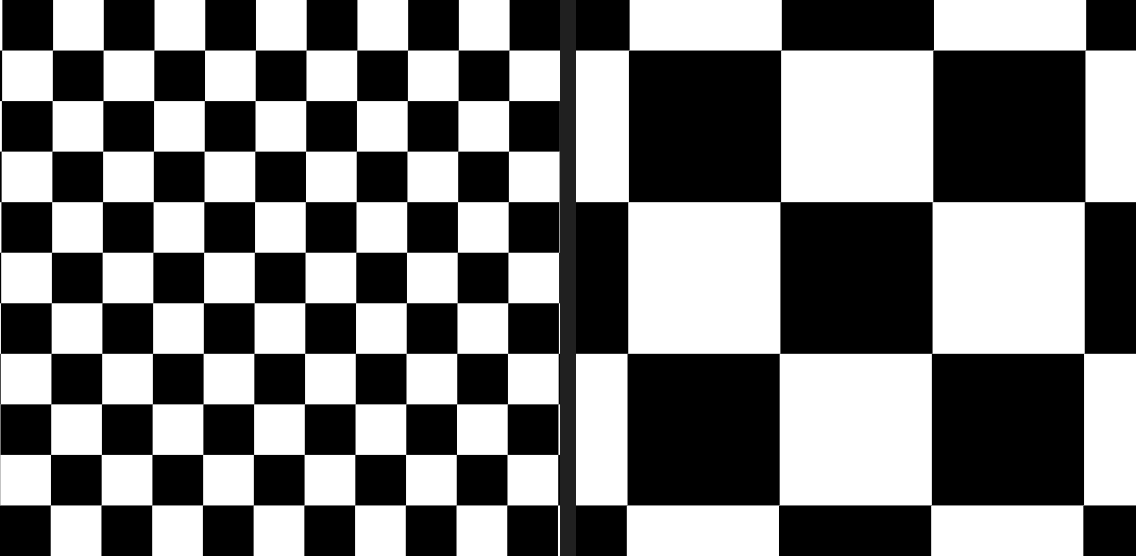
Left, the full canvas; right, a detail of the centre.
This pattern is drawn by a WebGL 1 fragment shader. Its source:

```glsl
precision highp float;

uniform vec2 u_resolution;

const vec2 CELL_SIZE = vec2(0.09058, 0.09091); // fraction of the canvas
const float ROW_SHIFT = 0.00042;               // rightward drift of each row
const float EDGE_PIXELS = 1.0;                 // width of the smoothed edge
const vec3 DARK = vec3(0.0);
const vec3 LIGHT = vec3(1.0);

// Signed distance to the nearest cell border, negative in even cells
vec2 borderDistance(vec2 cell) {
    return abs(mod(cell + 0.5, 2.0) - 1.0) - 0.5;
}

// Coverage of the dark squares, 0 to 1
float checker(vec2 cell, vec2 edgeWidth) {
    vec2 side = clamp(2.0 * borderDistance(cell) / edgeWidth, -1.0, 1.0);
    return 0.5 + 0.5 * side.x * side.y;
}

void main() {
    vec2 uv = gl_FragCoord.xy / u_resolution;

    // Each row sits slightly to the right of the one below
    float row = floor(uv.y / CELL_SIZE.y);
    uv.x -= row * ROW_SHIFT;

    vec2 edgeWidth = EDGE_PIXELS / (u_resolution * CELL_SIZE);
    float ink = checker(uv / CELL_SIZE, edgeWidth);

    gl_FragColor = vec4(mix(LIGHT, DARK, ink), 1.0);
}
```
